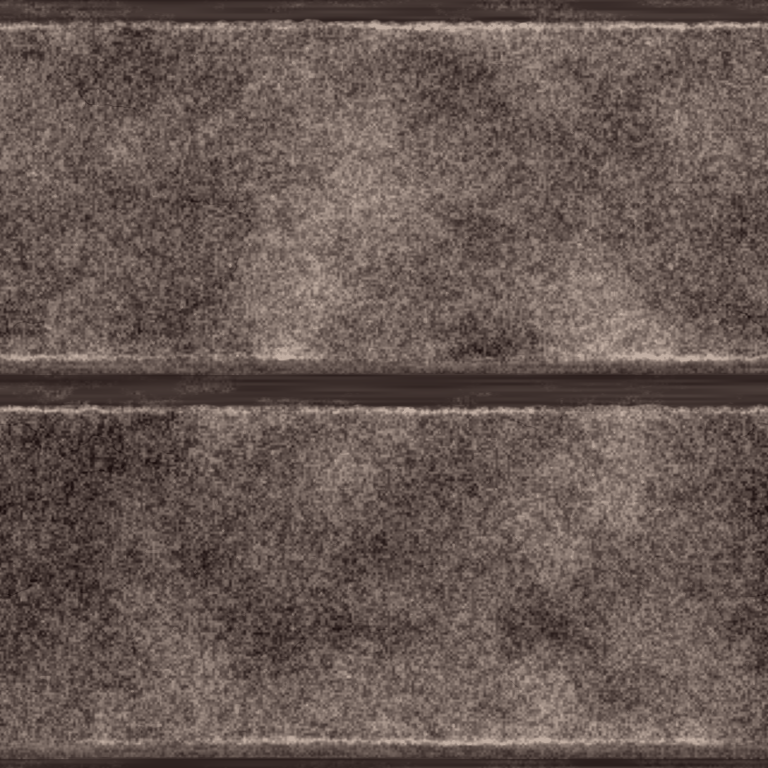
Reproduce this texture procedurally as a WebGL 2 fragment shader.

```glsl
#version 300 es
precision highp float;
// Two wide weathered stone courses split by dark, worn horizontal grooves.

uniform vec2 u_resolution;
out vec4 fragColor;

const vec3 SHADOW = vec3(0.21, 0.16, 0.15);
const vec3 PALE = vec3(0.65, 0.58, 0.54);

const float COURSE_HEIGHT = 0.5;
const float COURSE_SHIFT = 0.012;
const float GROOVE_END = 0.041;   // distances below the top of a course
const float UPPER_RIM = 0.047;
const float LOWER_RIM = 0.480;

float hash(vec2 p) {
    vec3 q = fract(p.xyx * vec3(0.1031, 0.1030, 0.0973));
    q += dot(q, q.yzx + 33.33);
    return fract((q.x + q.y) * q.z);
}

// Value noise with a whole number of cells per canvas, so it tiles.
float tileNoise(vec2 uv, vec2 cells, float seed) {
    vec2 p = uv * cells;
    vec2 cell = floor(p);
    vec2 f = fract(p);
    f = f * f * (3.0 - 2.0 * f);
    vec2 a = mod(cell, cells) + seed;
    vec2 b = mod(cell + 1.0, cells) + seed;
    return mix(mix(hash(a), hash(vec2(b.x, a.y)), f.x),
               mix(hash(vec2(a.x, b.y)), hash(b), f.x), f.y);
}

float fbm(vec2 uv, vec2 cells, float seed) {
    float sum = 0.0;
    float weight = 0.5;
    for (int i = 0; i < 6; i++) {
        sum += weight * tileNoise(uv, cells, seed + float(i) * 17.0);
        cells *= 2.0;
        weight *= 0.55;
    }
    return sum / 1.08;
}

// Soft horizontal line of the given half width.
float band(float y, float center, float halfWidth) {
    float d = (y - center) / halfWidth;
    return exp(-d * d);
}

// Fine mineral grain, centered on zero.
float grain(vec2 uv) {
    return 0.55 * (tileNoise(uv, vec2(320.0), 3.0) - 0.5)
         + 0.40 * (tileNoise(uv, vec2(160.0), 41.0) - 0.5);
}

// Brightness of the broad stone face: clouds, pale stains, dark creases.
float faceTone(vec2 uv, float speckle) {
    float clouds = fbm(uv, vec2(5.0), 7.0);
    float stains = fbm(uv, vec2(11.0), 63.0);
    float crease = abs(fbm(uv, vec2(4.0, 6.0), 91.0) - 0.5);
    float creaseMask = smoothstep(0.52, 0.72, tileNoise(uv, vec2(7.0), 29.0));
    float tone = 0.48 + 0.75 * (clouds - 0.5) + speckle;
    tone += 0.16 * smoothstep(0.54, 0.68, stains);
    tone -= 0.12 * smoothstep(0.48, 0.34, stains);
    tone -= 0.20 * creaseMask * (1.0 - smoothstep(0.0, 0.014, crease));
    float chip = tileNoise(uv, vec2(110.0), 12.0);
    return tone + 0.22 * smoothstep(0.88, 0.97, chip);
}

// Brightness inside the groove: long streaks with crumbled debris.
float grooveTone(vec2 uv, float y, float speckle) {
    float streak = tileNoise(uv, vec2(9.0, 256.0), 5.0);
    float debris = smoothstep(0.46, 0.68, fbm(uv, vec2(14.0, 40.0), 33.0));
    float floorLight = smoothstep(0.008, 0.022, y);
    float tone = -0.02 + 0.20 * (streak - 0.4) + 0.10 * floorLight;
    tone += debris * (0.16 + 0.7 * speckle) * (0.4 + 0.6 * floorLight);
    return tone - 0.12 * band(y, GROOVE_END - 0.003, 0.003);
}

// Brightness of the slanted lip beneath a face.
float lipTone(vec2 uv, float y, float speckle) {
    float streak = tileNoise(uv, vec2(12.0, 220.0), 77.0) - 0.5;
    float fall = smoothstep(LOWER_RIM, COURSE_HEIGHT, y);
    return mix(0.50, 0.24, fall) + 0.25 * streak + 0.6 * speckle;
}

void main() {
    vec2 uv = gl_FragCoord.xy / u_resolution;
    float y = mod(1.0 - uv.y + COURSE_SHIFT, COURSE_HEIGHT);
    float speckle = grain(uv);

    // Ragged outlines: slow waviness plus small nicks.
    float wave = 0.007 * (fbm(uv, vec2(5.0, 4.0), 19.0) - 0.5);
    float nick = 0.005 * (tileNoise(uv, vec2(90.0, 120.0), 51.0) - 0.5);
    float edgeY = y + wave + nick;

    // Stack the three surfaces from groove to face to lip.
    float tone = faceTone(uv, speckle);
    float lip = smoothstep(LOWER_RIM, LOWER_RIM + 0.005, edgeY);
    tone = mix(tone, lipTone(uv, y, speckle), lip);
    float groove = 1.0 - smoothstep(GROOVE_END - 0.002, GROOVE_END + 0.002, edgeY);
    groove = max(groove, smoothstep(COURSE_HEIGHT - 0.003, COURSE_HEIGHT, y));
    tone = mix(tone, grooveTone(uv, y, speckle), groove);

    // Broken bright rims and powdery wear fading into the face.
    float rimWear = smoothstep(0.15, 0.75, fbm(uv, vec2(8.0, 60.0), 23.0));
    float rims = 0.75 * band(edgeY, UPPER_RIM, 0.0036)
               + 0.55 * band(edgeY, LOWER_RIM - 0.002, 0.0038);
    tone += rims * rimWear;
    float powder = smoothstep(0.35, 0.65, fbm(uv, vec2(16.0, 24.0), 83.0));
    float nearRim = 0.7 * band(y, UPPER_RIM + 0.008, 0.014)
                  + band(y, LOWER_RIM - 0.012, 0.016);
    tone += 0.24 * powder * nearRim * (1.0 - groove) * (1.0 - lip);

    fragColor = vec4(mix(SHADOW, PALE, clamp(tone, -0.22, 1.25)), 1.0);
}
```
